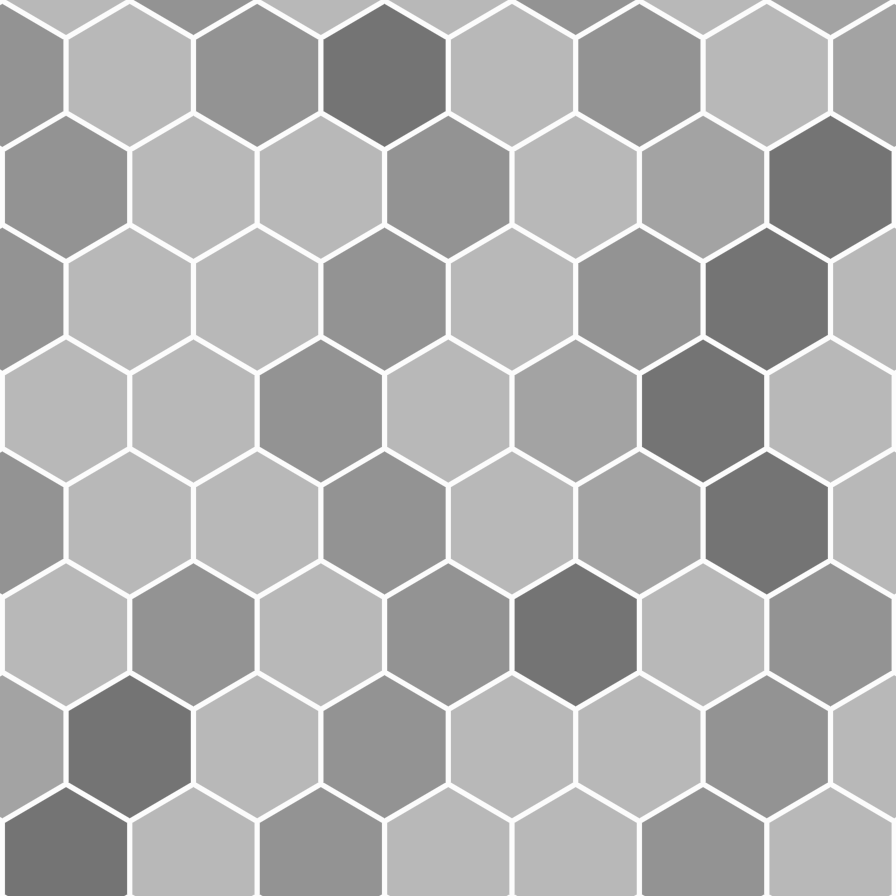
A Shadertoy shader for this pattern:

```glsl
const vec2 LATTICE = vec2(1.0, 1.7320508);

// Centre of the nearest hexagon; neighbours lie one unit apart
vec2 hexCentre(vec2 p) {
    vec2 even = vec2(floor(p.x) + 0.5, floor(p.y / LATTICE.y + 0.5) * LATTICE.y);
    vec2 odd = vec2(floor(p.x + 0.5), (floor(p.y / LATTICE.y) + 0.5) * LATTICE.y);
    vec2 toEven = p - even;
    vec2 toOdd = p - odd;
    return dot(toEven, toEven) < dot(toOdd, toOdd) ? even : odd;
}

// Distance inward from the hexagon border
float hexInset(vec2 offset) {
    vec2 d = abs(offset);
    return 0.5 - max(d.x, dot(d, 0.5 * LATTICE));
}

// Evenly spread pick along each row, with a quadratic shift between rows
float tileGrey(vec2 centre) {
    float column = floor(centre.x + 0.25);
    float row = floor(centre.y * 2.0 / LATTICE.y + 0.5);
    float pick = fract(0.618 * column + 0.37 * row * row + 0.05);
    if (pick < 0.11) return 0.455;
    if (pick < 0.42) return 0.575;
    if (pick < 0.51) return 0.64;
    return 0.72;
}

void mainImage(out vec4 fragColor, in vec2 fragCoord) {
    vec2 uv = fragCoord / iResolution.y;

    // About seven tiles across and eight rows, slightly stretched upward
    vec2 p = (uv - vec2(0.0026, 0.0417)) / vec2(0.1422, 0.1442);
    vec2 centre = hexCentre(p);

    // Pale joints between flat grey tiles
    float pixel = 1.0 / (0.1422 * iResolution.y);
    float halfJoint = 0.0206;
    float tile = smoothstep(-0.75 * pixel, 0.75 * pixel, hexInset(p - centre) - halfJoint);

    fragColor = vec4(vec3(mix(0.99, tileGrey(centre), tile)), 1.0);
}
```
